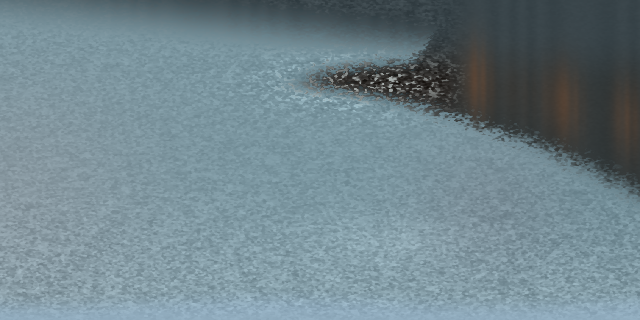
This texture is drawn by a Shadertoy shader. Its source:

```glsl
vec2 hash2(vec2 p) {
    vec3 q = fract(p.xyx * vec3(0.1031, 0.103, 0.0973));
    q += dot(q, q.yzx + 33.33);
    return fract((q.xx + q.yz) * q.zy);
}

// Smooth cellular noise: random cell values blended by distance, about -0.5 to 0.5
float cellNoise(vec2 p) {
    vec2 cell = floor(p), f = fract(p);
    float sum = 0.0, total = 0.0;
    for (int j = -1; j <= 1; j++)
    for (int i = -1; i <= 1; i++) {
        vec2 o = vec2(i, j);
        vec2 site = o + hash2(cell + o) - f;
        float w = exp(-7.0 * dot(site, site));
        sum += w * hash2(cell + o + 71.0).x;
        total += w;
    }
    return sum / total - 0.5;
}

float bump(float x, float center, float width) {
    float d = (x - center) / width;
    return exp(-d * d);
}

// Open water: blue grey, warmer at the left, pale along the bottom
vec3 waterColor(vec2 uv) {
    vec3 col = mix(vec3(0.52, 0.62, 0.66), vec3(0.475, 0.585, 0.625), smoothstep(0.1, 0.5, uv.y));
    col = mix(col, vec3(0.56, 0.60, 0.63), 0.65 * bump(uv.x, 0.0, 0.24) * bump(uv.y, 0.4, 0.4));
    col = mix(col, vec3(0.48, 0.54, 0.58), 0.6 * bump(uv.x, 0.76, 0.12) * bump(uv.y, 0.36, 0.22));
    col -= 0.04 * bump(uv.x, 1.0, 0.2) * bump(uv.y, 0.3, 0.2);
    col += 0.045 * bump(uv.x, 0.63, 0.12) * bump(uv.y, 0.25, 0.08);
    float foot = 0.065 + 0.012 * sin(uv.x * 9.0 + 4.0);
    return mix(col, vec3(0.58, 0.69, 0.77), 0.75 * smoothstep(foot + 0.03, foot - 0.05, uv.y));
}

// Shaded water with vertical rust reflections
vec3 shadeColor(vec2 uv) {
    vec3 col = mix(vec3(0.19, 0.215, 0.22), vec3(0.22, 0.265, 0.285), smoothstep(0.7, 0.9, uv.y));
    float streaks = bump(uv.x, 0.745, 0.025) + 0.9 * bump(uv.x, 0.88, 0.03)
                  + 0.75 * bump(uv.x, 0.98, 0.025) + 0.25 * bump(uv.x, 0.81, 0.03);
    streaks *= 0.85 + 0.15 * sin(uv.x * 310.0 + 2.0 * sin(uv.x * 83.0));
    float band = bump(uv.y, 0.79 - 0.5 * (uv.x - 0.66), 0.12);
    col = mix(col, vec3(0.37, 0.27, 0.20), 0.85 * streaks * band);
    float tongue = smoothstep(0.73, 0.70, uv.x) * bump(uv.y, 0.73, 0.1);
    col = mix(col, vec3(0.21, 0.20, 0.19), tongue);
    return col + 0.008 * sin(uv.x * 140.0 + 3.0 * sin(uv.x * 31.0));
}

void mainImage(out vec4 fragColor, in vec2 fragCoord) {
    vec2 uv = fragCoord / iResolution.xy;

    // Fine ripples, wider than tall
    float fine = cellNoise(uv * vec2(230.0, 190.0));
    float coarse = cellNoise(uv * vec2(105.0, 125.0) + 19.0);
    float ripple = fine + 0.5 * coarse;

    // Soft shadow falling from the top
    float topEdge = 1.015 - 0.23 * uv.x;
    float topWidth = mix(0.12, 0.045, uv.x);
    float shade = smoothstep(-topWidth, topWidth, uv.y - topEdge + 0.05 * ripple);

    // Pointed dark tongue widening to the right
    float t = max(uv.x - 0.46, 0.0);
    float lower = 0.735 - 0.2 * t - 0.8 * t * t;
    float upper = 0.74 + 0.17 * sqrt(t) + 0.3 * smoothstep(0.64, 0.74, uv.x);
    float inside = min(uv.y - lower, upper - uv.y);
    float soft = mix(0.022, 0.05, smoothstep(0.65, 0.95, uv.x));
    float tongue = smoothstep(-soft, soft, inside + 0.055 * ripple);
    tongue *= smoothstep(0.44, 0.53, uv.x + 0.06 * ripple);
    shade = max(shade, tongue);

    vec3 col = mix(waterColor(uv), shadeColor(uv), shade);

    // Glitter is strongest near the viewer, the shadow rims and the tongue tip
    float tip = bump(uv.x, 0.59, 0.13) * bump(uv.y, 0.74, 0.07) * smoothstep(0.74, 0.70, uv.x);
    float rim = shade * (1.0 - shade);
    float calm = smoothstep(0.68, 0.74, uv.x) * shade;
    float strength = 0.07 + 0.08 * smoothstep(0.5, 0.1, uv.y) + 0.2 * rim + 0.22 * tip;
    strength *= (1.0 - 0.85 * calm) * smoothstep(-0.04, 0.09, uv.y);
    col += ripple * strength * vec3(0.95, 1.0, 1.02);
    col += vec3(0.30, 0.33, 0.33) * tip * smoothstep(0.12, 0.45, ripple);

    fragColor = vec4(clamp(col, 0.0, 1.0), 1.0);
}
```
